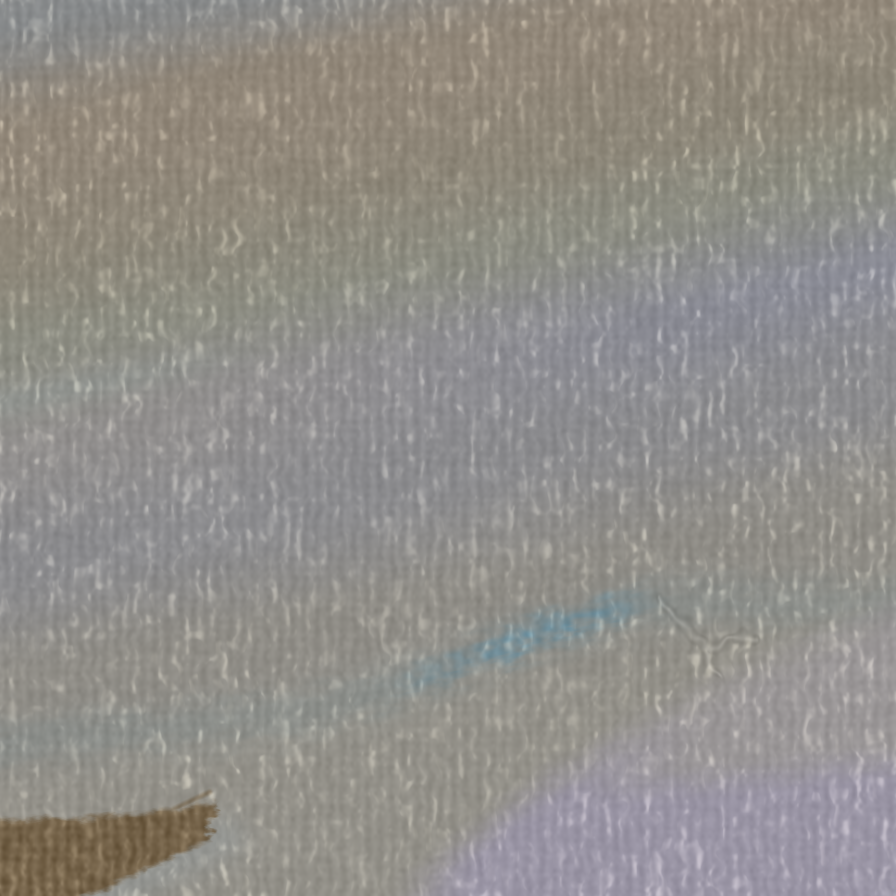
This texture is drawn by a WebGL 1 fragment shader. Its source:

```glsl
precision highp float;
// Slanted veils of thin oil paint on a ribbed canvas. Colour bands follow a
// tilted coordinate, local strokes are laid over them, and a woven relief
// of threads and pale flecks lights the whole surface.
uniform vec2 u_resolution;

float hash(vec2 p) {
  vec3 q = fract(vec3(p.xyx) * 0.1031);
  q += dot(q, q.yzx + 33.33);
  return fract((q.x + q.y) * q.z);
}

float noise(vec2 p) {
  vec2 i = floor(p), f = fract(p);
  f = f * f * (3.0 - 2.0 * f);
  return mix(mix(hash(i), hash(i + vec2(1, 0)), f.x),
             mix(hash(i + vec2(0, 1)), hash(i + vec2(1, 1)), f.x), f.y);
}

float fbm(vec2 p) {
  float sum = 0.0, amp = 0.5;
  for (int i = 0; i < 4; i++) {
    sum += amp * noise(p);
    p = p * 2.03 + 17.7;
    amp *= 0.5;
  }
  return sum;
}

float segment(vec2 p, vec2 a, vec2 b) {
  vec2 d = b - a;
  return length(p - a - d * clamp(dot(p - a, d) / dot(d, d), 0.0, 1.0));
}

// Soft bands, s runs from the top left down across the slant.
vec3 skyBands(float s, float x) {
  vec3 c = mix(vec3(0.53, 0.54, 0.545), vec3(0.57, 0.53, 0.475), smoothstep(0.03, 0.16, s));
  c = mix(c, vec3(0.555, 0.53, 0.475), smoothstep(0.17, 0.31, s));
  c = mix(c, vec3(0.55, 0.553, 0.51), smoothstep(0.27, 0.42, s));
  vec3 veil = mix(vec3(0.575, 0.565, 0.56), vec3(0.545, 0.55, 0.59), smoothstep(0.1, 0.9, x));
  c = mix(c, veil, smoothstep(0.38, 0.51, s));
  c = mix(c, vec3(0.55, 0.55, 0.56), smoothstep(0.50, 0.63, s));
  c = mix(c, vec3(0.565, 0.555, 0.53), smoothstep(0.63, 0.77, s));
  return mix(c, vec3(0.58, 0.57, 0.54), smoothstep(0.80, 0.92, s));
}

// Thin teal line that swells into a broken blue dab right of the centre.
vec3 blueStroke(vec3 c, vec2 p, float grain) {
  float path = 0.17 + 0.10 * p.x + 0.085 * smoothstep(0.3, 0.75, p.x) - 0.025 * smoothstep(0.7, 1.0, p.x);
  float d = p.y - path + 0.03 * (grain - 0.47);
  c = mix(c, vec3(0.51, 0.56, 0.565), 0.35 * exp(-d * d / 0.0008));
  float along = smoothstep(0.38, 0.60, p.x) * (1.0 - smoothstep(0.64, 0.76, p.x));
  float broken = smoothstep(0.2, 0.75, noise(p * vec2(90.0, 130.0)) * 0.5 + grain * 0.5);
  float dab = exp(-d * d / 0.00022) * along * (0.25 + 0.6 * broken);
  return mix(c, vec3(0.38, 0.55, 0.63), dab);
}

// Lavender wedge with a paler pink fold in the lower right corner.
vec3 lavender(vec3 c, vec2 p, float grain) {
  float rise = p.x - 0.45;
  float edge = 0.80 * rise - 0.42 * rise * rise + 0.02 * (grain - 0.47);
  float inside = smoothstep(-0.04, 0.03, edge - p.y) * smoothstep(0.40, 0.54, p.x);
  float fold = 0.11 + 0.10 * (p.x - 0.7) + 0.015 * (grain - 0.47);
  float pale = smoothstep(-0.015, 0.035, p.y - fold) * smoothstep(0.58, 0.80, p.x);
  vec3 tint = mix(vec3(0.605, 0.585, 0.655), vec3(0.61, 0.595, 0.60), pale);
  return mix(c, tint, inside * 0.92);
}

// Ragged umber patch at the lower left; returns its coverage.
float umberPatch(vec2 p) {
  float rag = fbm(p * vec2(50.0, 110.0)) - 0.47;
  float top = 0.087 + 0.013 * smoothstep(0.08, 0.22, p.x) + 0.018 * rag - p.y;
  float low = p.y - 0.46 * (p.x - 0.10) + 0.02 * rag;
  float right = 0.236 + 0.04 * rag - p.x;
  float body = smoothstep(-0.005, 0.007, min(min(top, low), right));
  float hair = segment(p, vec2(0.19, 0.095), vec2(0.234, 0.116));
  return max(body, 0.6 * (1.0 - smoothstep(0.0, 0.005, hair)));
}

// Ribs, cross threads and catching flecks as a signed brightness.
float weave(vec2 p, out float fleck) {
  vec2 q = p + 0.006 * (vec2(noise(p * 60.0), noise(p * 60.0 + 9.0)) - 0.5);
  float rib = 0.5 + 0.5 * cos(6.2832 * q.x * 72.0);
  float weft = 0.5 + 0.5 * cos(6.2832 * q.y * 86.0);
  float tuft = 0.65 * noise(q * vec2(140.0, 72.0)) + 0.35 * noise(q * vec2(230.0, 150.0) + 5.0);
  float wear = smoothstep(0.25, 0.7, fbm(p * 5.0 + 4.0));
  fleck = smoothstep(0.52, 0.95, tuft) * (0.3 + 0.7 * rib) * (0.7 + 0.5 * wear);
  return 0.036 * (rib - 0.5) + 0.010 * (weft - 0.5) + 0.055 * (tuft - 0.5)
       + 0.025 * (noise(p * vec2(260.0, 210.0)) - 0.5);
}

void main() {
  vec2 p = gl_FragCoord.xy / u_resolution;
  float s = 1.0 - p.y + 0.2 * p.x;
  float grain = fbm(vec2(p.x * 28.0, s * 95.0));
  vec3 c = skyBands(s + 0.05 * (fbm(vec2(p.x * 3.0, s * 16.0)) - 0.47), p.x);
  c += 0.014 * (noise(vec2(p.x * 4.0, s * 85.0)) - 0.5);
  c = mix(c, vec3(0.56, 0.60, 0.59), 0.35 * exp(-pow((s - 0.45) / 0.018, 2.0)) * (1.0 - smoothstep(0.1, 0.35, p.x)));
  c = blueStroke(c, p, grain);
  c = lavender(c, p, grain);

  // Cool halo and umber patch, whose threads show more strongly.
  float halo = exp(-pow(segment(p, vec2(0.10, -0.01), vec2(0.25, 0.065)) / 0.026, 2.0));
  c = mix(c, vec3(0.58, 0.60, 0.60), 0.5 * halo);
  float patchMask = umberPatch(p);
  c = mix(c, vec3(0.455, 0.385, 0.285), patchMask);

  // Raised crease beside the blue dab, lit from the upper left.
  vec2 q = p + 0.016 * (vec2(noise(p * 70.0), noise(p * 70.0 + 9.0)) - 0.5);
  float crease = min(segment(q, vec2(0.735, 0.33), vec2(0.785, 0.28)),
                 min(segment(q, vec2(0.785, 0.28), vec2(0.80, 0.245)), segment(q, vec2(0.785, 0.28), vec2(0.84, 0.287))));
  c += 0.04 * exp(-pow(crease / 0.0025, 2.0)) - 0.035 * exp(-pow((crease - 0.005) / 0.003, 2.0));

  float fleck;
  float relief = weave(p, fleck);
  c += relief * (1.0 + 0.7 * patchMask);
  c += vec3(0.125, 0.12, 0.105) * fleck * (1.0 - 0.5 * patchMask);
  gl_FragColor = vec4(clamp(c, 0.0, 1.0), 1.0);
}
```
